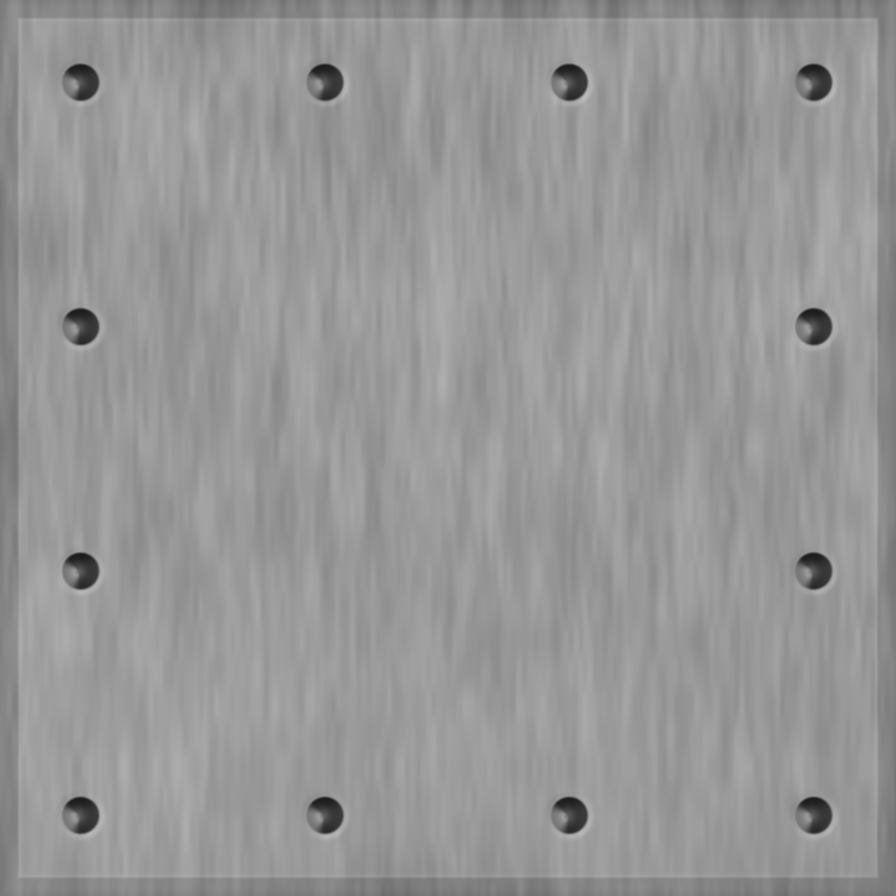
This texture is drawn by a WebGL 2 fragment shader. Its source:

```glsl
#version 300 es
precision highp float;
// Brushed steel plate with a bevelled border and twelve drilled holes.
// The grain is stretched value noise; the holes are a repeated disc
// with directional shading, kept only along the outer ring of a 4x4 grid.

#define PLATE_GRAY 0.605
#define GRAIN_STRENGTH 0.20
#define BORDER_WIDTH 0.0205
#define BORDER_SHADE 0.075
#define HOLE_FIRST 0.0900
#define HOLE_PITCH 0.2727
#define HOLE_RADIUS 0.0205

uniform vec2 u_resolution;
out vec4 fragColor;

float hash(vec2 cell) {
    vec3 q = fract(vec3(cell.xyx) * 0.1031);
    q += dot(q, q.yzx + 33.33);
    return fract((q.x + q.y) * q.z);
}

// Smooth value noise centred on zero
float noise(vec2 p) {
    vec2 cell = floor(p), f = fract(p);
    f = f * f * (3.0 - 2.0 * f);
    float low = mix(hash(cell), hash(cell + vec2(1.0, 0.0)), f.x);
    float high = mix(hash(cell + vec2(0.0, 1.0)), hash(cell + 1.0), f.x);
    return mix(low, high, f.y) - 0.5;
}

// Vertical streaks: each octave is finer across than along the brushing
float brushedGrain(vec2 p) {
    p.x += 0.003 * noise(p * vec2(22.0, 14.0));
    float sum = 0.0, weight = 0.32;
    vec2 scale = vec2(58.0, 7.0);
    for (int i = 0; i < 3; i++) {
        sum += weight * noise(p * scale + float(i) * 37.0);
        scale *= vec2(1.75, 2.0);
        weight *= 0.92;
    }
    return sum;
}

// Soft cloudy variation over the whole sheet
float clouds(vec2 p) {
    return noise(p * vec2(5.0, 6.0) + 11.0) + 0.6 * noise(p * vec2(13.0, 15.0) + 5.0);
}

// Dark frame, with a thin light line along its inner edge
float borderShade(vec2 p, float pixel) {
    vec2 toEdge = min(p, 1.0 - p);
    float d = min(toEdge.x, toEdge.y);
    float soft = max(pixel, 0.0018);
    float frame = 1.0 - smoothstep(BORDER_WIDTH - soft, BORDER_WIDTH + soft, d);
    float outer = 1.0 - smoothstep(0.0, 0.010, d);
    float line = exp(-pow((d - BORDER_WIDTH - 0.002) / 0.0025, 2.0));
    float falloff = 1.0 - smoothstep(0.0, 0.09, d);
    return 0.025 * line - BORDER_SHADE * frame - 0.025 * outer - 0.012 * falloff;
}

// Places one hole on the surface gray
float drillHoles(vec2 p, float gray, float pixel) {
    vec2 index = clamp(round((p - HOLE_FIRST) / HOLE_PITCH), 0.0, 3.0);
    vec2 fromMiddle = abs(index - 1.5);
    if (max(fromMiddle.x, fromMiddle.y) < 1.0) return gray;

    vec2 q = (p - HOLE_FIRST - index * HOLE_PITCH) / HOLE_RADIUS;
    float r = length(q);
    float soft = max(pixel / HOLE_RADIUS, 0.10);

    // Countersunk lip: lit at lower right, faintly shaded at upper left
    float facing = dot(q, vec2(0.707, -0.707)) / max(r, 0.001);
    float lip = exp(-pow((r - 1.18) / 0.17, 2.0));
    gray += lip * (0.025 + 0.055 * facing);

    // Dark wall with a lit wedge opening to the lower left
    float wall = 0.16 + 0.07 * smoothstep(0.1, 1.0, q.x);
    float toward = dot(q, vec2(-0.94, -0.34)) / max(r, 0.001);
    float wedge = smoothstep(0.35, 0.95, toward) * smoothstep(0.0, 0.4, r);
    float core = exp(-dot(q - vec2(-0.12, -0.05), q - vec2(-0.12, -0.05)) * 5.0);
    float inside = wall + 0.30 * wedge + 0.20 * core;
    inside -= 0.05 * smoothstep(0.2, 0.9, q.y);
    return mix(inside, gray, smoothstep(1.0 - soft, 1.0 + soft, r));
}

void main() {
    vec2 p = gl_FragCoord.xy / u_resolution;
    float pixel = 1.0 / min(u_resolution.x, u_resolution.y);

    // Sheet: grain is strongest in the upper part
    float gray = PLATE_GRAY + 0.035 * clouds(p);
    gray += GRAIN_STRENGTH * mix(0.8, 1.1, p.y) * brushedGrain(p);
    gray += borderShade(p, pixel);
    gray = drillHoles(p, gray, pixel);

    fragColor = vec4(vec3(clamp(gray, 0.0, 1.0)), 1.0);
}
```
